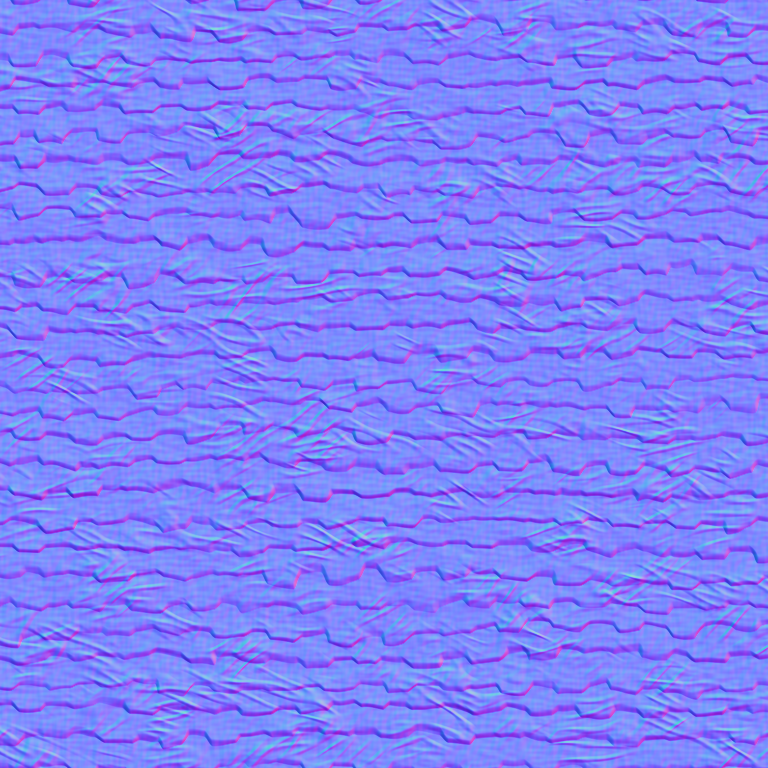
Give the GLSL for this texture map, as a Shadertoy shader.

```glsl
// Tangent-space normal map of a coarse plain-weave cloth with ribbed rows and fine creases.

#define ROWS 28.0          // weft rows down the canvas
#define COLUMNS 27.0       // warp threads across the canvas
#define RELIEF 0.0060      // height of a row, in canvas units
#define LIP_WIDTH 0.17     // half width of the steep lower lip, in rows
#define LIP_DIP 0.30       // how far a raised knot sags, in rows
#define KNOT_RISE 0.30     // extra height of a raised knot
#define ROW_WANDER 0.55    // unevenness of the rows
#define FIBRE 0.00085      // height of the fine fibres
#define CREASE 0.0017      // height of the scattered creases
#define SAMPLE_STEP 0.0010 // slope sampling distance

float hash(vec2 p) {
    vec3 q = fract(p.xyx * vec3(0.1031, 0.1030, 0.0973));
    q += dot(q, q.yzx + 33.33);
    return fract((q.x + q.y) * q.z);
}

float cornerNoise(vec2 cell, vec2 offset) {
    float angle = 6.2832 * hash(cell + 57.0);
    return dot(vec2(cos(angle), sin(angle)), offset);
}

float gradientNoise(vec2 p) {
    vec2 i = floor(p), f = fract(p);
    vec2 u = f * f * f * (f * (f * 6.0 - 15.0) + 10.0);
    vec2 e = vec2(0.0, 1.0);
    return mix(
        mix(cornerNoise(i, f), cornerNoise(i + e.yx, f - e.yx), u.x),
        mix(cornerNoise(i + e.xy, f - e.xy), cornerNoise(i + e.yy, f - e.yy), u.x),
        u.y);
}

vec2 rotate(vec2 p, float a) {
    return vec2(cos(a) * p.x + sin(a) * p.y, cos(a) * p.y - sin(a) * p.x);
}

// Raised knot on every second warp thread, staggered from row to row.
float knot(float x, float row) {
    float s = 0.5 * (x + mod(row, 2.0));
    vec2 cell = vec2(floor(s), row);
    float centre = 0.5 + 0.12 * (hash(cell + 11.0) - 0.5);
    float halfWidth = 0.27 + 0.10 * (hash(cell + 23.0) - 0.5);
    float body = 1.0 - smoothstep(halfWidth - 0.08, halfWidth + 0.07, abs(fract(s) - centre));
    return body * mix(0.35, 1.15, hash(cell + 37.0));
}

// Overlapping rows: a steep lip below, a gentle fall above.
float weave(vec2 p) {
    float x = p.x * COLUMNS + 0.35 * gradientNoise(p * vec2(9.0, 30.0));
    float y = p.y * ROWS + ROW_WANDER * gradientNoise(p * vec2(4.0, 9.0) + 3.0)
            + 0.30 * gradientNoise(p * vec2(22.0, 28.0) + 8.0);
    float height = 0.0;
    for (int k = -1; k <= 1; k++) {
        float row = floor(y) + float(k);
        float raised = knot(x, row);
        float t = y - row - 0.25 * (hash(vec2(row, 5.0)) - 0.5) + LIP_DIP * (raised - 0.4);
        float fall = max(1.0 - 0.72 * max(t, 0.0), 0.0);
        float lip = smoothstep(-LIP_WIDTH, LIP_WIDTH, t);
        height = max(height, lip * fall * (0.80 + KNOT_RISE * raised));
    }
    float worn = 0.92 + 0.35 * gradientNoise(p * vec2(5.0, 7.0) + 20.0);
    return RELIEF * worn * height;
}

// Slanted strands crossed by finer upright and level threads.
float fibres(vec2 p) {
    float slanted = gradientNoise(vec2(p.x - 0.45 * p.y, p.y) * vec2(125.0, 48.0));
    float upright = gradientNoise(p * vec2(170.0, 38.0) + 40.0);
    float level = gradientNoise(p * vec2(50.0, 150.0) + 70.0);
    return FIBRE * (0.9 * slanted + 0.45 * upright + 0.75 * level);
}

// Thin ridges at a few angles, present only in patches.
float creases(vec2 p) {
    float sum = 0.0;
    for (int k = 0; k < 3; k++) {
        float id = float(k);
        vec2 q = rotate(p, 0.55 * id - 0.4) + 2.7 * id;
        float ridge = 1.0 - abs(gradientNoise(q * vec2(13.0, 52.0))) * 4.0;
        float patchy = smoothstep(0.02, 0.35, gradientNoise(p * vec2(11.0, 15.0) + 31.0 * id));
        sum += patchy * smoothstep(0.1, 1.0, ridge);
    }
    return CREASE * sum;
}

float clothHeight(vec2 p) {
    return weave(p) + fibres(p) + creases(p);
}

void mainImage(out vec4 fragColor, in vec2 fragCoord) {
    vec2 uv = fragCoord / iResolution.xy;

    // Central differences give the slope of the cloth.
    vec2 e = vec2(SAMPLE_STEP, 0.0);
    vec2 slope = vec2(clothHeight(uv + e.xy) - clothHeight(uv - e.xy),
                      clothHeight(uv + e.yx) - clothHeight(uv - e.yx)) / (2.0 * SAMPLE_STEP);

    // Pack the unit normal into colour.
    vec3 normal = normalize(vec3(-slope, 1.0));
    fragColor = vec4(0.5 + 0.5 * normal, 1.0);
}
```
